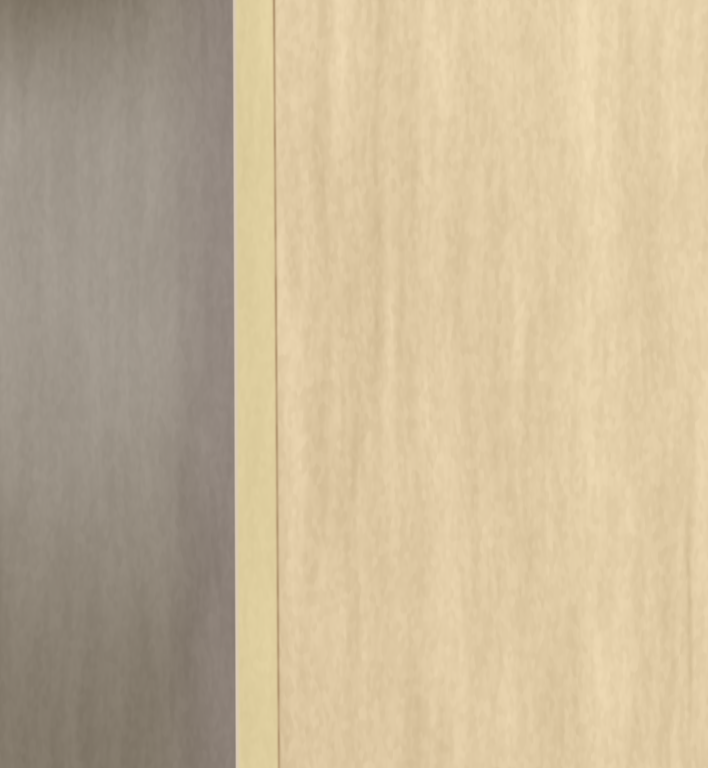
This texture is drawn by a Shadertoy shader. Its source:

```glsl
// A pale wood board with a light edge band and a narrow seam, beside a grey-brown panel.
// Smooth gradients set the tone; stretched cellular noise and layered sines make
// the vertical grain, and a few soft streaks add the stronger figure.

const float BAND_LEFT = 0.333;       // lower end of the band's left edge
const float SEAM_X = 0.394;          // lower end of the seam
const float BAND_LEAN = -0.004;      // sideways drift over the full height
const float SEAM_LEAN = -0.007;
const float EDGE_SOFT = 0.0016;
const float SEAM_WIDTH = 0.0020;
const float GRAIN_AMOUNT = 0.055;
const float MOTTLE_AMOUNT = 0.035;
const float SINE_AMOUNT = 0.009;

const vec3 WOOD_LIGHT = vec3(0.895, 0.815, 0.665);
const vec3 WOOD_DARK = vec3(0.845, 0.757, 0.612);
const vec3 BAND_COLOR = vec3(0.865, 0.800, 0.615);
const vec3 BAND_RIM = vec3(0.850, 0.790, 0.735);
const vec3 SEAM_COLOR = vec3(0.680, 0.570, 0.420);
const vec3 PANEL_LIGHT = vec3(0.625, 0.592, 0.548);
const vec3 PANEL_DARK = vec3(0.510, 0.472, 0.415);
const vec3 PANEL_MAUVE = vec3(0.560, 0.510, 0.490);

vec2 hash2(vec2 p) {
    vec3 q = fract(p.xyx * vec3(0.1031, 0.1030, 0.0973));
    q += dot(q, q.yzx + 33.33);
    return fract((q.xx + q.yz) * q.zy);
}

// Soft cellular noise: a smooth blend of random cell values, centred on zero.
float cellular(vec2 p) {
    vec2 cell = floor(p);
    float total = 0.0, weight = 0.0;
    for (int j = -1; j <= 1; j++) {
        for (int i = -1; i <= 1; i++) {
            vec2 id = cell + vec2(i, j);
            vec2 d = id + hash2(id) - p;
            float w = exp(-5.0 * dot(d, d));
            total += w * hash2(id + 71.0).x;
            weight += w;
        }
    }
    return total / weight - 0.5;
}

// Broad vertical waves that wander slowly along the height.
float waves(vec2 p) {
    float sum = 0.0, freq = 31.0, amp = 1.0;
    for (int i = 0; i < 4; i++) {
        sum += amp * sin(p.x * freq + 1.3 * sin(p.y * (3.0 + float(i)) + freq));
        freq *= 1.73;
        amp *= 0.72;
    }
    return sum;
}

// A soft upright streak: centre, half width and half height.
float streak(vec2 p, vec2 centre, vec2 size) {
    vec2 d = (p - centre) / size;
    d.x += 0.4 * sin(p.y * 23.0 + centre.x * 40.0);
    return exp(-dot(d, d));
}

float grain(vec2 p) {
    float wander = 0.004 * sin(p.y * 9.0 + p.x * 14.0);
    vec2 q = p + vec2(wander, 0.0);
    return GRAIN_AMOUNT * (0.6 * cellular(q * vec2(48.0, 5.0))
         + 0.5 * cellular(q * vec2(120.0, 14.0) + 19.0))
         + MOTTLE_AMOUNT * cellular(q * vec2(190.0, 95.0) + 43.0);
}

vec3 woodColor(vec2 p, float g) {
    float light = 0.38 + 0.42 * smoothstep(0.45, 0.85, p.x);
    light += 0.20 * smoothstep(0.65, 1.0, p.y) - 0.10 * smoothstep(0.35, 0.0, p.y);
    light += 0.25 * streak(p, vec2(0.83, 0.50), vec2(0.030, 0.55));
    light -= 0.30 * streak(p, vec2(0.66, 0.42), vec2(0.060, 0.20));
    vec3 color = mix(WOOD_DARK, WOOD_LIGHT, light);
    float figure = 0.030 * streak(p, vec2(0.475, 0.92), vec2(0.009, 0.12));
    figure += 0.030 * streak(p, vec2(0.550, 0.50), vec2(0.008, 0.17));
    figure += 0.034 * streak(p, vec2(0.728, 0.55), vec2(0.008, 0.14));
    figure += 0.022 * streak(p, vec2(0.545, 0.08), vec2(0.012, 0.12));
    figure -= 0.026 * streak(p, vec2(0.532, 0.62), vec2(0.008, 0.26));
    figure -= 0.026 * streak(p, vec2(0.744, 0.48), vec2(0.007, 0.20));
    figure -= 0.022 * streak(p, vec2(0.495, 0.22), vec2(0.012, 0.24));
    figure -= 0.060 * streak(p, vec2(0.974, 0.22), vec2(0.004, 0.13));
    return color + (g + SINE_AMOUNT * waves(p) + figure) * vec3(1.0, 1.04, 1.08);
}

vec3 panelColor(vec2 p, float g) {
    float light = smoothstep(0.0, 0.62, p.y) * (1.0 - 0.65 * smoothstep(0.78, 1.04, p.y));
    light -= 0.55 * streak(p, vec2(0.0, 1.03), vec2(0.14, 0.10));
    light += 0.14 * streak(p, vec2(0.13, 0.45), vec2(0.07, 0.35));
    vec3 color = mix(PANEL_DARK, PANEL_LIGHT, light);
    float mauve = smoothstep(0.20, 0.33, p.x);
    color = mix(color, PANEL_MAUVE, 0.60 * mauve);
    color -= 0.035 * streak(p, vec2(0.275, 0.26), vec2(0.025, 0.30));
    return color + 0.65 * g + 0.5 * SINE_AMOUNT * waves(p);
}

void mainImage(out vec4 fragColor, in vec2 fragCoord) {
    vec2 p = fragCoord / iResolution.xy;
    float soft = max(EDGE_SOFT, 0.75 / iResolution.x);
    float g = grain(p);
    float fromBand = p.x - BAND_LEFT - BAND_LEAN * p.y;
    float fromSeam = p.x - SEAM_X - SEAM_LEAN * p.y;

    // Edge band with its pale left rim
    vec3 band = BAND_COLOR + 0.55 * g + 0.015 * smoothstep(0.02, 0.05, fromBand);
    band = mix(band, BAND_RIM, 0.9 * (1.0 - smoothstep(0.002, 0.008, fromBand)));

    // Panel, band and board from left to right
    vec3 color = mix(panelColor(p, g), band, smoothstep(-soft, soft, fromBand));
    color = mix(color, woodColor(p, g), smoothstep(-soft, soft, fromSeam));

    // Seam, uneven along its length
    float line = exp(-pow(fromSeam / max(SEAM_WIDTH, soft), 2.0));
    color = mix(color, SEAM_COLOR, line * (0.75 + 0.4 * cellular(vec2(3.0, p.y * 40.0))));
    fragColor = vec4(clamp(color, 0.0, 1.0), 1.0);
}
```
